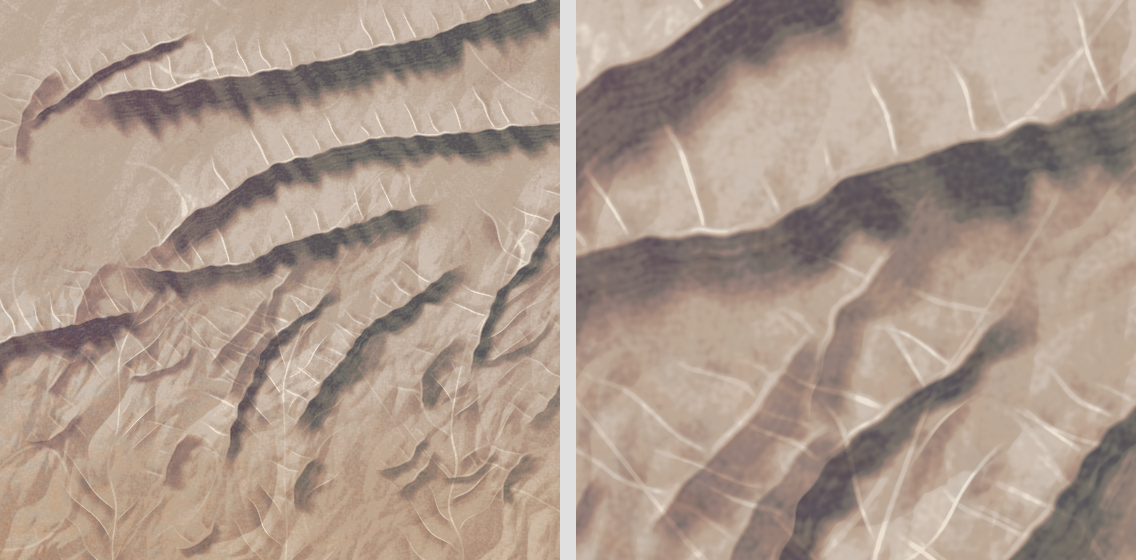
Left: the whole. Right: its middle third, enlarged.
Write a Shadertoy shader that draws this texture.

```glsl
// Aerial view of eroded desert badlands: shaded scarps, pale slopes and branching gullies.

// Main scarps: start and end points, then bow, wave and shadow width
const vec4 ENDS[8] = vec4[8](
    vec4(.03, .78, .35, .95), vec4(.13, .82, 1.08, 1.04),
    vec4(-.06, .36, .26, .45), vec4(.25, .53, 1.07, .79),
    vec4(.22, .52, .79, .64), vec4(.52, .23, .83, .53),
    vec4(.40, .17, .60, .49), vec4(.84, .33, 1.05, .70));
const vec3 SHAPE[8] = vec3[8](
    vec3(.012, 0, .022), vec3(-.035, 0, .066), vec3(.01, 0, .05), vec3(.088, .02, .048),
    vec3(-.02, -.015, .042), vec3(.035, 0, .04), vec3(.045, 0, .026), vec3(.02, .01, .026));

vec2 hash2(vec2 p) {
    p = vec2(dot(p, vec2(127.1, 311.7)), dot(p, vec2(269.5, 183.3)));
    return fract(sin(p) * 43758.55);
}

float corner(vec2 i, vec2 f, vec2 o) {
    return dot(hash2(i + o) * 2. - 1., f - o);
}

// Gradient noise
float noise(vec2 p) {
    vec2 i = floor(p), f = fract(p), u = f * f * f * (f * (f * 6. - 15.) + 10.);
    return mix(mix(corner(i, f, vec2(0)), corner(i, f, vec2(1, 0)), u.x),
               mix(corner(i, f, vec2(0, 1)), corner(i, f, vec2(1)), u.x), u.y);
}

float fall(float a, float b, float x) {
    return 1. - smoothstep(a, b, x);
}

// Returns shadow, bright lines, pale slope, and shade beside gullies
vec4 scarp(vec2 p, vec4 ends, vec3 shape, float seed) {
    vec2 axis = ends.zw - ends.xy, q = p - ends.xy;
    float len = length(axis);
    axis /= len;
    float along = dot(q, axis), t = along / len, bend = clamp(t, 0., 1.) * 3.14159;
    float across = dot(q, vec2(-axis.y, axis.x)) - shape.x * sin(bend) - shape.y * sin(2. * bend);
    if (abs(across) > .2 || t < -.1 || t > 1.1) return vec4(0);
    across -= .018 * noise(vec2(along * 11., seed)) + .008 * noise(vec2(along * 42., seed));

    // Shadow with a crisp upper edge and a foot broken into spurs
    float spurs = noise(vec2(along * 13., seed + 5.3)) + .9 * noise(vec2(along * 38. + across * 8., seed + 8.6));
    float depth = -across / (shape.z * max(.3, 1. + .75 * spurs));
    float shadow = smoothstep(-.001, .003, -across) * fall(.6, 1.35, depth);
    shadow *= .93 + .55 * noise(vec2(along * 42. + across * 14., across * 9. + seed))
            + .25 * noise(vec2(along * 20., across * 230.));

    // Thin gullies cut into the lit slope
    float u = along * 23. + across * 4. + .3 * noise(p * 24.);
    vec2 r = hash2(vec2(floor(u), seed));
    float off = fract(u) - .15 - .4 * r.x;
    float span = smoothstep(0., .01, across) * fall(.5, 1., across / (.02 + .08 * r.y));
    float gully = fall(.0004, .0024, abs(off) / 23.) * span * (.4 + .6 * r.y);
    float side = smoothstep(.02, .1, off) * fall(.12, .42, off) * span;
    float crest = fall(0., .003, abs(across - .002)) * smoothstep(-.2, .3, noise(vec2(along * 17., seed)));
    float pale = smoothstep(0., .006, across) * fall(.03, .12, across);
    return vec4(shadow, max(gully, crest), pale, side) * smoothstep(-.04, .12, t) * fall(.85, 1.04, t);
}

// Height with sharp valley floors, stretched along the drainage
float relief(vec2 p) {
    p += .04 * vec2(noise(p * 7.), noise(p * 7. + 9.));
    vec2 q = vec2(dot(p, vec2(8.1, -4)), dot(p, vec2(2.2, 4.5)));
    float height = 0., amp = .55;
    for (int i = 0; i < 4; i++) {
        height += amp * abs(noise(q));
        q = mat2(1.5, 1.1, -1.1, 1.5) * q + 3.7;
        amp *= .42;
    }
    return height;
}

// Trunk streams with side branches: x is bright line, y is shaded spur
vec2 valleys(vec2 p) {
    float trunk = p.x - .82 - .13 * smoothstep(.3, .65, p.y) + .04 * noise(p * 8.);
    float cell = round(trunk / .31), side = trunk - cell * .31, away = abs(side);
    float q = p.y - away * 1.1 + .04 * noise(p * 13.) + .03 * step(0., side) + cell * .017;
    float f = fract(q * 15.), patchy = smoothstep(-.2, .2, noise(p * 9. + 4.));
    float span = smoothstep(0., .015, away) * fall(.04, .13, away) * patchy;
    float branch = fall(.0005, .0024, min(f, 1. - f) / 22.) * span;
    float stem = fall(.0006, .003, away) * (.4 + .6 * patchy);
    float spur = smoothstep(.35, .9, f) * fall(.95, 1., f) * span;
    return vec2(max(branch, stem) * .8, spur) * fall(.3, .5, p.y - .3 * p.x);
}

vec3 earth(float tone) {
    vec3 c = mix(vec3(.36, .31, .345), vec3(.47, .43, .41), smoothstep(.34, .44, tone));
    c = mix(c, vec3(.59, .50, .47), smoothstep(.43, .52, tone));
    c = mix(c, vec3(.67, .56, .50), smoothstep(.51, .59, tone));
    c = mix(c, vec3(.74, .66, .59), smoothstep(.57, .67, tone));
    c = mix(c, vec3(.80, .74, .69), smoothstep(.67, .76, tone));
    return mix(c, vec3(.92, .88, .82), smoothstep(.76, .88, tone));
}

void mainImage(out vec4 fragColor, in vec2 fragCoord) {
    vec2 p = fragCoord / iResolution.xy;

    // Long scarps, then scattered short ones
    vec4 land = vec4(0);
    for (int i = 0; i < 8; i++) land = max(land, scarp(p, ENDS[i], SHAPE[i], float(i) * 3.1 + .4));
    for (int i = 0; i < 22; i++) {
        float k = float(i), x = fract(k * .618 + .05);
        vec2 r = hash2(vec2(k, 7));
        vec2 start = vec2(x, r.x * mix(.72, .42, smoothstep(.1, .35, x)));
        float angle = .5 + .7 * r.y;
        vec2 end = start + (.08 + .1 * r.x) * vec2(cos(angle), sin(angle));
        vec3 shape = vec3(.05 * r.y - .025, 0, .014 + .02 * r.y);
        land = max(land, scarp(p, vec4(start, end), shape, k + 40.3) * vec4(.6, .6, .3, .8));
    }

    // Light from the upper left over the small relief
    vec2 light = vec2(-.002, .002), stream = valleys(p);
    float slope = (relief(p - light) - relief(p + light)) * 120.;
    float low = fall(.35, .65, p.y - .15 * p.x);
    float patchy = smoothstep(-.3, .3, noise(p * 5. + 2.));
    float thread = fall(.003, .011, abs(noise(p * 4. + 6.5))) * patchy;
    float shade = clamp(land.x, 0., 1.);
    float tone = .674 - .012 * low + .06 * land.z - .07 * land.w - .11 * stream.y + .06 * noise(p * 5.);
    tone += mix(.04, .09, low) * (.4 + .6 * patchy) * slope / (1. + abs(slope));
    tone = mix(tone, .37, shade);
    tone += .16 * max(max(land.y, stream.x), .6 * thread) * (1. - .8 * shade);
    tone += .03 * noise(p * 90.) + .055 * noise(p * 210.);

    // Plum shadows to the left, grey to the right, warm sand below
    vec3 color = earth(tone);
    color += shade * mix(vec3(.02, -.01, 0), vec3(-.02, .01, -.005), smoothstep(.2, .7, p.x));
    color *= mix(vec3(1.01, .98, .93), vec3(1), smoothstep(0., .4, p.y));
    color += .05 * low * (1. - p.x) * noise(p * 45.) * vec3(-.8, .3, 1);
    fragColor = vec4(color, 1);
}
```
